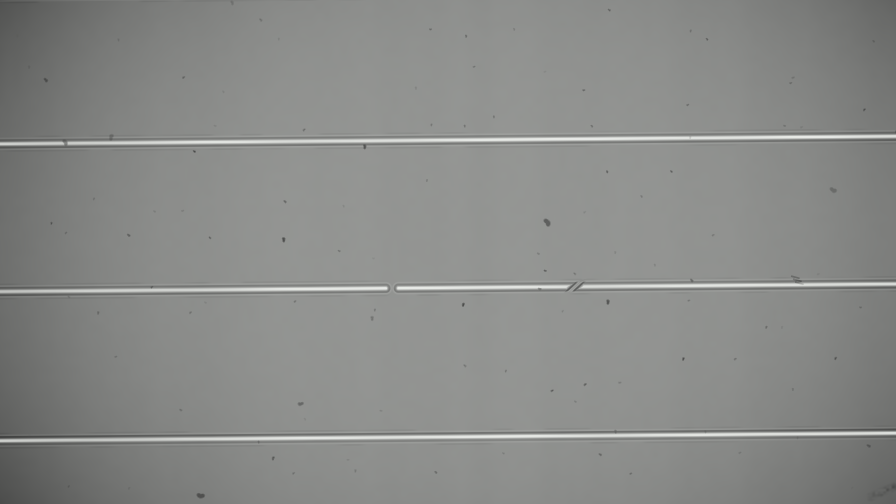
This pattern is drawn by a Shadertoy shader. Its source:

```glsl
// Micrograph of pale, slightly tilted grooves with broken spots on a speckled grey plate.

const float SPACING = 0.2945;      // groove pitch, in canvas heights
const float FIRST_GROOVE = 0.1255;
const float TILT = 0.0085;
const float GROOVE_HALF = 0.0075;

float hash(vec2 p) {
    vec3 q = fract(vec3(p.xyx) * 0.1031);
    q += dot(q, q.yzx + 33.33);
    return fract((q.x + q.y) * q.z);
}

float noise(vec2 p) {
    vec2 i = floor(p), f = fract(p);
    f = f * f * (3.0 - 2.0 * f);
    return mix(mix(hash(i), hash(i + vec2(1, 0)), f.x),
               mix(hash(i + vec2(0, 1)), hash(i + vec2(1, 1)), f.x), f.y);
}

// Share of a blur footprint covered by a band of the given half width.
float band(float d, float halfWidth, float blur) {
    float low = max(d - 0.5 * blur, -halfWidth);
    float high = min(d + 0.5 * blur, halfWidth);
    return clamp((high - low) / blur, 0.0, 1.0);
}

float fill(float d, float blur) {
    return clamp(0.5 - d / blur, 0.0, 1.0);
}

float segmentDistance(vec2 p, vec2 a, vec2 b) {
    vec2 pa = p - a, ba = b - a;
    return length(pa - ba * clamp(dot(pa, ba) / dot(ba, ba), 0.0, 1.0));
}

// Cuts a skewed gap into a shape and rounds the new ends.
float cutGap(float d, vec2 p, float x, float skew, float halfGap, float radius) {
    float gap = halfGap - abs(p.x - x - skew * p.y) / sqrt(1.0 + skew * skew);
    vec2 corner = vec2(d, gap) + radius;
    return min(max(corner.x, corner.y), 0.0) + length(max(corner, 0.0)) - radius;
}

// Lamp light that falls off towards the sides, with faint columns.
float plate(vec2 p, float aspect) {
    vec2 q = vec2(2.0 * p.x / aspect - 1.06, 2.0 * p.y - 1.04);
    float r = q.x * q.x + 0.45 * q.y * q.y;
    float shade = 0.584 - 0.122 * pow(r, 1.8);
    shade += 0.008 * (noise(vec2(p.x * 22.0, 3.0)) - 0.5);
    return shade + 0.005 * (noise(p * 60.0) - 0.5);
}

// Bright core, dark rims, pale halo and broken outer fringes.
float groove(float shade, float d, vec2 p, float id, float blur) {
    float wear = noise(vec2(p.x * 5.0, id * 17.0));
    float fringe = smoothstep(0.4, 0.75, noise(vec2(p.x * 20.0, id * 9.0 + sign(p.y) * 3.0)));
    float leftFade = 1.0 - smoothstep(0.0, 0.6, p.x);
    float glow = 0.93 - 0.08 * wear - 0.12 * leftFade;
    float lowSide = 1.0 - smoothstep(-0.003, 0.003, p.y);
    float upperRim = id == 0.0 ? 0.21 : 0.12;
    float lowerRim = id == 0.0 ? 0.09 : 0.17;
    shade -= 0.05 * fringe * band(d - 0.0066, 0.0009, blur);
    shade += 0.055 * band(d - 0.0032, 0.0012, blur);
    shade -= (mix(upperRim, lowerRim, lowSide) + 0.04 * wear) * band(d, 0.001, blur);
    return mix(shade, glow, fill(d + 0.0044, blur));
}

// Sparse dust grains, one at most per cell.
float dust(vec2 p, float cellSize, float maxSize, float density, float seed, float blur) {
    vec2 cell = floor(p / cellSize) + seed;
    float chance = hash(cell + 41.0);
    vec2 jitter = vec2(hash(cell + 7.3), hash(cell + 19.7));
    vec2 q = p - (cell - seed + mix(vec2(0.1), vec2(0.9), jitter)) * cellSize;
    float size = mix(0.0017, maxSize, pow(hash(cell + 63.1), 4.0));
    float angle = atan(q.y, q.x);
    float ragged = 1.0 + 0.3 * sin(angle * 2.0 + 40.0 * chance) + 0.12 * sin(angle * 3.0 + chance);
    float strength = mix(0.2, 0.9, hash(cell + 88.8));
    return step(chance, density) * strength * fill(length(q) - size * ragged, blur);
}

// A small tuft of stacked slanted scratches.
float scratches(vec2 p, float blur) {
    float mark = 0.0;
    for (int i = 0; i < 3; i++) {
        vec2 start = vec2(float(i) * 0.004 - 0.012, 0.017 - float(i) * 0.006);
        float d = segmentDistance(p, start, start + vec2(0.014, -0.004));
        mark = max(mark, band(d, 0.001, blur));
    }
    return mark;
}

void mainImage(out vec4 fragColor, in vec2 fragCoord) {
    float px = 1.0 / iResolution.y;
    float blur = max(1.1 * px, 0.0035);   // optical softness
    float aspect = iResolution.x * px;
    vec2 p = fragCoord * px;
    float shade = plate(p, aspect);

    // Nearest groove, in coordinates relative to its centre line
    float height = p.y - FIRST_GROOVE - TILT * p.x;
    float id = floor(height / SPACING + 0.5);
    bool damaged = id == 1.0;
    vec2 g = vec2(p.x, height - id * SPACING - (damaged ? 0.0015 : 0.0));
    float d = abs(g.y) - GROOVE_HALF;
    if (damaged) {
        d = cutGap(d, g, 0.778, 0.0, 0.005, 0.0073);
        d = cutGap(d, g, 1.141, 1.1, 0.0048, 0.001);
    }
    shade = groove(shade, d, g, id, blur);

    // Damage along the broken groove: a double slash and a tuft
    if (damaged) {
        vec2 slash = vec2(g.x - 1.141, g.y);
        float side = abs(slash.x - 1.1 * slash.y) / 1.487;
        float reach = fill(abs(slash.y) - 0.0105, blur);
        shade -= 0.2 * reach * band(side - 0.0046, 0.0009, blur);
        shade -= 0.22 * scratches(g - vec2(1.583, 0.0), blur);
    }

    // Coarse and fine dust, then a corner smear
    shade = mix(shade, 0.26, dust(p, 0.16, 0.0065, 0.75, 5.0, blur));
    shade = mix(shade, 0.36, dust(p, 0.11, 0.0026, 0.35, 70.0, blur));
    float smear = segmentDistance(p, vec2(aspect - 0.05, 0.014), vec2(aspect, 0.036));
    shade -= 0.1 * (1.0 - smoothstep(0.0, 0.012, smear)) * noise(p * 180.0);

    fragColor = vec4(shade * vec3(0.99, 1.0, 0.985), 1.0);
}
```
